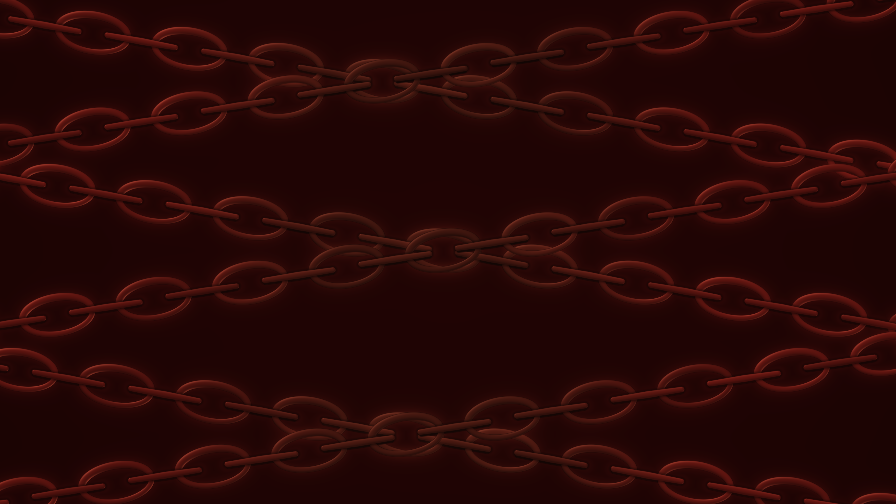
This pattern is drawn by a Shadertoy shader. Its source:

```glsl
// Three pairs of dark red metal chains crossing at shallow angles over a maroon ground.

const float PITCH = 0.1941;               // ring to ring, along the chain
const float SLOPE = 0.167;
const vec2 RING_RADII = vec2(0.0700, 0.0360);
const float RING_TUBE = 0.0068;
const float BAR_HALF = 0.0690;            // half length of an edge-on link
const float BAR_TUBE = 0.0072;

float hash(float n) {
    return fract(sin(n * 12.9898) * 43758.547);
}

// Approximate signed distance to an ellipse outline (z) and its normal (xy)
vec3 ellipse(vec2 p, vec2 radii) {
    vec2 scaled = p / radii;
    vec2 slope = scaled / radii;
    float k = length(scaled);
    float g = max(length(slope), 1e-4);
    return vec3(slope / g, k * (k - 1.0) / g);
}

// Signed distance across a segment lying along x (z) and its normal (xy)
vec3 segment(vec2 p, float halfLength) {
    vec2 v = vec2(p.x - clamp(p.x, -halfLength, halfLength), p.y);
    float d = length(v);
    return vec3(v / max(d, 1e-5), d);
}

// Round tube lit from the upper front, with a low rim light
vec3 shadeTube(vec3 field, float radius, vec3 tint, float polish) {
    float t = clamp(field.z / radius, -1.0, 1.0);
    vec3 n = vec3(field.xy * t, sqrt(1.0 - t * t));
    float key = max(dot(n, normalize(vec3(-0.35, 0.75, 0.6))), 0.0);
    float rim = max(dot(n, normalize(vec3(0.6, -0.6, 0.6))), 0.0);
    vec3 color = tint * (0.42 + 0.48 * key + 0.15 * rim);
    color += vec3(0.26, 0.15, 0.11) * pow(key, 14.0) * (0.5 + 0.5 * polish);
    color += vec3(0.36, 0.17, 0.12) * pow(rim, 16.0) * polish;
    return color * mix(0.6, 1.0, smoothstep(0.0, 0.5, n.z));
}

vec3 paintTube(vec3 base, vec3 field, float radius, vec3 tint, float polish, float pixel) {
    float cover = smoothstep(pixel, -pixel, abs(field.z) - radius);
    return mix(base, shadeTube(field, radius, tint, polish), cover);
}

// One chain along x: open rings alternating with edge-on links
vec3 paintChain(vec3 base, vec2 p, vec3 tint, float polish, float seed, float pixel) {
    float ringId = round(p.x / PITCH);
    float barId = floor(p.x / PITCH);
    vec2 ringPos = vec2(p.x - ringId * PITCH, p.y);
    vec2 barPos = vec2(p.x - (barId + 0.5) * PITCH, p.y);
    barPos.y += 0.015 * barPos.x;

    vec3 ring = ellipse(ringPos, RING_RADII);
    vec3 bar = segment(barPos, BAR_HALF);
    vec3 back = segment(barPos + vec2(0.0, 0.0045), BAR_HALF - 0.002);
    float ringTube = RING_TUBE * (1.0 + 0.18 * dot(ring.xy, vec2(-0.4, 0.9)));
    float barTube = BAR_TUBE * (1.0 - 0.22 * abs(barPos.x) / BAR_HALF);

    // Soft halo
    float gap = max(min(abs(ring.z) - ringTube, bar.z - barTube), 0.0);
    vec3 color = base + tint * 0.17 * exp(-gap * 95.0);

    vec3 ringTint = tint * (0.9 + 0.2 * hash(ringId + seed));
    vec3 barTint = tint * (0.9 + 0.2 * hash(barId + seed + 40.0));
    color = paintTube(color, back, barTube * 0.85, barTint * 0.6, 0.0, pixel);
    color = paintTube(color, ring, ringTube, ringTint, polish, pixel);

    // Contact shadow, then the near strand
    color *= 1.0 - 0.35 * smoothstep(0.006, 0.0, bar.z - barTube);
    return paintTube(color, bar, barTube, barTint, polish * 0.5, pixel);
}

void mainImage(out vec4 fragColor, in vec2 fragCoord) {
    vec2 p = fragCoord / iResolution.y;
    float pixel = 0.75 / iResolution.y;
    float aspect = iResolution.x / iResolution.y;
    vec2 centered = p - vec2(0.5 * aspect, 0.5);

    vec3 color = vec3(0.118, 0.016, 0.014) * (1.05 - 0.16 * dot(centered, centered));

    // Brown and dull in the middle, redder and shinier to the sides
    float side = smoothstep(0.10, 0.62, abs(centered.x + 0.04));
    vec3 tint = mix(vec3(0.31, 0.105, 0.07), vec3(0.40, 0.085, 0.065), side);
    float polish = mix(0.12, 0.85, side) * (centered.x < 0.0 ? 1.0 : 0.65);

    vec3 crossX = vec3(0.759, 0.880, 0.806);
    vec3 crossY = vec3(0.838, 0.502, 0.137);
    vec2 along = normalize(vec2(1.0, SLOPE));
    for (int i = 0; i < 3; i++) {
        vec2 q = p - vec2(crossX[i], crossY[i]);
        for (int j = 0; j < 2; j++) {
            vec2 dir = vec2(along.x, j == 0 ? -along.y : along.y);
            vec2 local = vec2(dot(q, dir), dot(q, vec2(-dir.y, dir.x)));
            color = paintChain(color, local, tint, polish, float(i * 2 + j) * 17.0, pixel);
        }
    }
    fragColor = vec4(color, 1.0);
}
```
